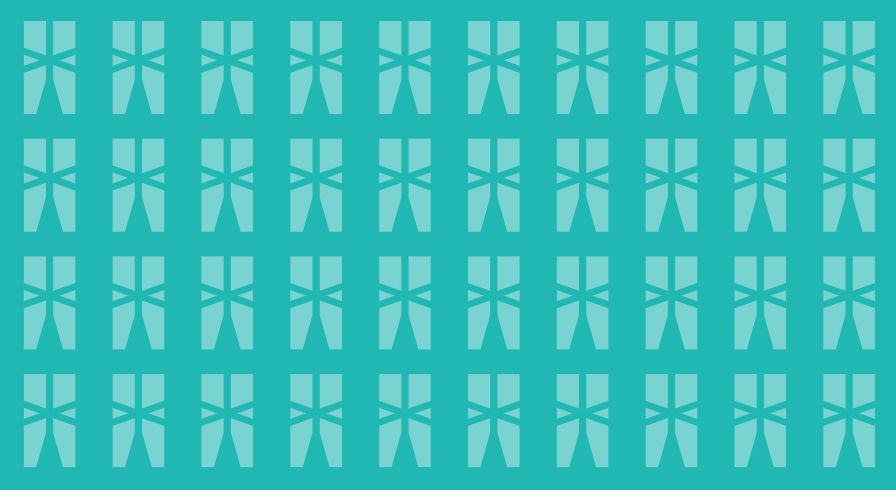
Reproduce this pattern procedurally as a Shadertoy shader.

```glsl
const vec3 TEAL = vec3(0.128, 0.716, 0.702);
const vec3 PALE = vec3(0.475, 0.832, 0.820);

// Layout, in units of a 768 x 418 canvas
const vec2 CANVAS = vec2(768.0, 418.0);
const vec2 PITCH = vec2(76.15, 100.4);
const vec2 FIRST_CENTRE = vec2(42.5, 59.2);  // lower left tile
const vec2 TILE_HALF = vec2(22.1, 39.7);

// Cuts through each tile
const float HUB_HEIGHT = 6.2;         // crossing above the tile centre
const float STEM_HALF = 3.1;
const float BAND_HALF = 2.85;
const float BAND_SLOPE = 0.35;
const float WEDGE_TOP = -16.5;        // below the crossing
const float WEDGE_SLOPE = 0.285;

float boxDistance(vec2 p, vec2 halfSize) {
    vec2 d = abs(p) - halfSize;
    return max(d.x, d.y);
}

// Two mirrored diagonals crossing at the origin
float crossBands(vec2 p) {
    float offset = abs(abs(p.y) - BAND_SLOPE * abs(p.x));
    return offset / length(vec2(1.0, BAND_SLOPE)) - BAND_HALF;
}

// Vertical slot that flares open towards the bottom
float flaredStem(vec2 p) {
    float stem = abs(p.x) - STEM_HALF;
    float flare = stem - WEDGE_SLOPE * (WEDGE_TOP - p.y);
    return min(stem, flare / length(vec2(1.0, WEDGE_SLOPE)));
}

float tileDistance(vec2 p) {
    vec2 fromHub = p - vec2(0.0, HUB_HEIGHT);
    float cuts = min(crossBands(fromHub), flaredStem(fromHub));
    return max(boxDistance(p, TILE_HALF), -cuts);
}

void mainImage(out vec4 fragColor, in vec2 fragCoord) {
    vec2 position = fragCoord / iResolution.xy * CANVAS;
    float pixel = CANVAS.x / iResolution.x;

    // Repeat the tile with its centre at the origin of each cell
    vec2 cell = (position - FIRST_CENTRE) / PITCH + 0.5;
    vec2 local = (fract(cell) - 0.5) * PITCH;

    float coverage = clamp(0.5 - tileDistance(local) / pixel, 0.0, 1.0);
    fragColor = vec4(mix(TEAL, PALE, coverage), 1.0);
}
```
